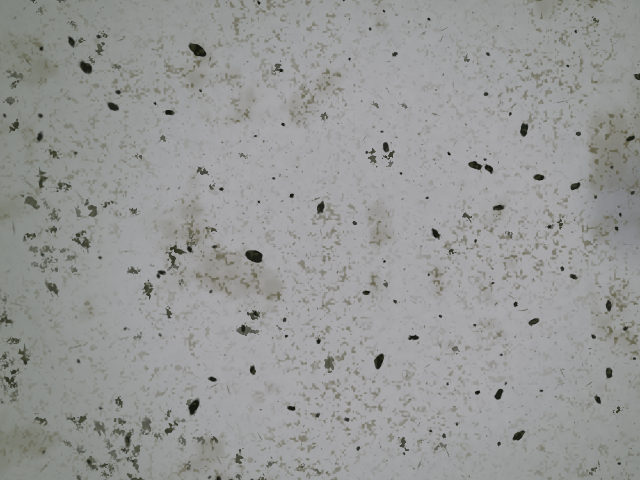
A WebGL 2 fragment shader for this texture:

```glsl
#version 300 es
precision highp float;
// Pale, softly shaded sheet strewn with dark seeds, crumbs, hairs and fine dust.
// Each size of debris is a jittered grid of ragged ellipses; the left side is
// blurred and holds loose clumps, and value noise adds brown stains and powder.

#define LIGHT vec3(0.654, 0.654, 0.666)
#define EDGE vec3(0.490, 0.515, 0.485)
#define SMUDGE vec3(0.490, 0.500, 0.520)
#define STAIN vec3(0.360, 0.345, 0.240)
#define OLIVE vec3(0.240, 0.245, 0.160)
#define DARK vec3(0.075, 0.085, 0.055)
#define DUST_SHARE 0.34
#define DOT_SHARE 0.27
#define SEED_SHARE 0.34
#define CLUMP_SHARE 0.80
#define SHARP 0.0015
#define BLURRED 0.0034

uniform vec2 u_resolution;
out vec4 fragColor;

vec3 hash3(vec2 cell, int seed) {
    uvec3 v = uvec3(ivec3(ivec2(cell), seed)) * 1664525u + 1013904223u;
    v.x += v.y * v.z; v.y += v.z * v.x; v.z += v.x * v.y;
    v ^= v >> 16u;
    v.x += v.y * v.z; v.y += v.z * v.x; v.z += v.x * v.y;
    return vec3(v >> 8u) / 16777216.0;
}

float noise(vec2 p, int seed) {
    vec2 i = floor(p), f = fract(p);
    f = f * f * (3.0 - 2.0 * f);
    float low = mix(hash3(i, seed).x, hash3(i + vec2(1, 0), seed).x, f.x);
    float high = mix(hash3(i + vec2(0, 1), seed).x, hash3(i + vec2(1, 1), seed).x, f.x);
    return mix(low, high, f.y);
}

float fbm(vec2 p, int seed) {
    float sum = 0.0, gain = 0.5;
    for (int i = 0; i < 4; i++) {
        sum += gain * noise(p, seed + i);
        p = p * 2.1 + 3.7;
        gain *= 0.5;
    }
    return sum / 0.9375;
}

// 1 at the lower left, fading to 0 towards the middle
float leftness(vec2 p) {
    return 1.0 - smoothstep(0.15, 0.75, p.x + 0.35 * p.y);
}

// Coverage of scattered ragged ellipses; share is the filled part of cells (left, right)
float flecks(vec2 p, float cell, float halfLength, float slim, float ragged,
             vec2 share, float clumping, float faintest, int seed) {
    float cover = 0.0;
    float soft = max(mix(SHARP, BLURRED, leftness(p)), 0.6 / u_resolution.y);
    vec2 home = floor(p / cell);
    for (int j = -1; j <= 1; j++)
    for (int i = -1; i <= 1; i++) {
        vec2 id = home + vec2(i, j);
        vec3 place = hash3(id, seed), form = hash3(id, seed + 50);
        vec2 centre = (id + place.xy) * cell;
        float patches = smoothstep(0.40, 0.70, noise(centre * 9.0, 7));
        float amount = mix(share.y, share.x, leftness(centre)) * mix(1.0, patches, clumping);
        if (place.z > amount) continue;

        float size = halfLength * mix(0.5, 1.0, form.y * form.y);
        float angle = 6.2832 * form.x;
        vec2 axis = vec2(cos(angle), sin(angle)), q = p - centre;
        q = vec2(dot(q, axis), dot(q, vec2(-axis.y, axis.x)));
        float d = (length(q / vec2(1.0, slim)) - size) * slim;
        if (d > 2.0 * size + soft) continue;
        d += ragged * size * (noise(q / size * 2.3 + 40.0 * form.xy, seed) - 0.5);
        cover = max(cover, mix(faintest, 1.0, form.z) * (1.0 - smoothstep(-soft, soft, d)));
    }
    return cover;
}

void main() {
    vec2 p = gl_FragCoord.xy / u_resolution.y;
    float left = leftness(p);

    // Sheet: uneven light, a grey smudge on the right, faint mottling
    float falloff = length((p - vec2(0.78, 0.47)) * vec2(0.92, 1.0));
    falloff += 0.12 * (fbm(p * 3.0, 11) - 0.5);
    vec3 colour = mix(LIGHT, EDGE, smoothstep(0.28, 0.98, falloff));
    float smudge = length((p - vec2(1.33, 0.58)) * vec2(1.0, 0.85));
    colour = mix(colour, SMUDGE, 0.8 * (1.0 - smoothstep(0.03, 0.15, smudge)));
    colour += 0.03 * (fbm(p * 70.0, 21) - 0.5) * (1.0 - 0.5 * left);

    // Small brown stains and the fine powder drifting around them
    float drift = smoothstep(0.35, 0.70, fbm(p * 6.0, 35));
    float powder = smoothstep(0.58, 0.95, noise(p * 210.0, 31) * 0.6 + noise(p * 95.0, 32) * 0.5);
    float stain = smoothstep(0.62, 0.84, fbm(p * 8.5 + 5.3, 41));
    colour = mix(colour, STAIN, 0.28 * stain);
    colour = mix(colour, STAIN, powder * clamp(0.14 + 0.45 * drift + stain, 0.0, 0.8) * (1.0 - 0.5 * left));

    // Fine dust, then hairs
    float dust = flecks(p, 0.015, 0.0025, 0.65, 0.9, vec2(0.14, DUST_SHARE), 0.6, 0.1, 101);
    colour = mix(colour, OLIVE, 0.65 * dust);
    float hairs = flecks(p, 0.042, 0.0080, 0.18, 0.30, vec2(0.22, 0.14), 0.6, 0.3, 201);
    colour = mix(colour, OLIVE, 0.75 * hairs);

    // Ragged crumbs gathered in clumps on the left
    float crumbs = flecks(p, 0.028, 0.0135, 0.50, 1.1, vec2(CLUMP_SHARE, 0.035), 1.0, 0.5, 301);
    colour = mix(colour, mix(OLIVE, DARK, 0.7 * noise(p * 130.0, 61)), 0.92 * crumbs);

    // Black dots, oval seeds and a few large bodies with a mottled back
    float dots = flecks(p, 0.050, 0.0058, 0.75, 0.4, vec2(0.10, DOT_SHARE), 0.4, 0.75, 401);
    float seeds = flecks(p, 0.115, 0.0155, 0.52, 0.25, vec2(0.20, SEED_SHARE), 0.0, 0.9, 501);
    float bodies = flecks(p, 0.270, 0.0230, 0.55, 0.25, vec2(0.36, 0.28), 0.0, 0.95, 601);
    vec3 back = mix(DARK, OLIVE, 0.6 * smoothstep(0.50, 0.90, noise(p * 170.0, 71)));
    colour = mix(colour, DARK, dots);
    colour = mix(colour, back, max(seeds, bodies));

    fragColor = vec4(colour, 1.0);
}
```
